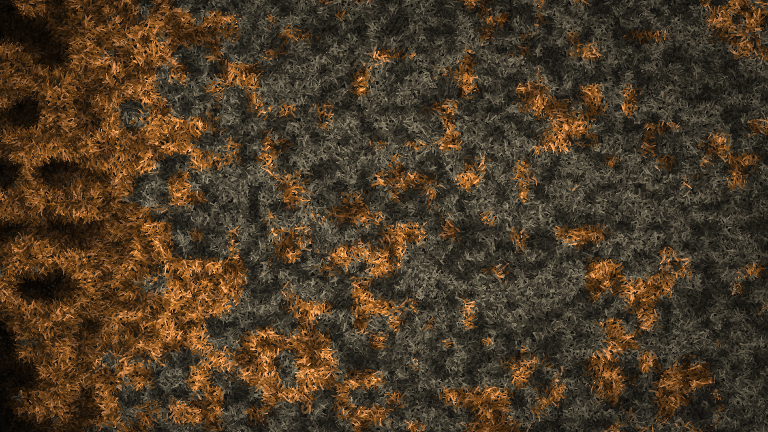
Give the GLSL for this texture, as a Shadertoy shader.

```glsl
const vec3 SOIL = vec3(0.10, 0.093, 0.075);
const vec3 GREY_DARK = vec3(0.12, 0.11, 0.09);
const vec3 GREY_MID = vec3(0.26, 0.24, 0.19);
const vec3 GREY_LIGHT = vec3(0.53, 0.49, 0.40);
const vec3 RUST_DARK = vec3(0.22, 0.14, 0.06);
const vec3 RUST_MID = vec3(0.56, 0.34, 0.12);
const vec3 RUST_LIGHT = vec3(0.98, 0.64, 0.32);

const int LAYERS = 7;            // blades stacked over each cell
const float CELL = 0.0135;       // blade spacing, in canvas heights
const float BLADE_WIDTH = 0.0016;
const float TUFT_SCALE = 15.0;   // tufts per canvas height
const float RUST_LEVEL = 0.70;   // higher leaves less rust grass
const float RUST_EDGE = 0.74;    // where the dense left bank fades out
const float RUST_JITTER = 0.2;   // how far rust and grey blades mingle
const float GREY_SPREAD = 6.0;   // angular disorder of the blades
const float RUST_SPREAD = 2.2;
const float GRIT = 0.5;
const float VIGNETTE = 0.30;

float hash(vec2 p) {
    return fract(sin(dot(p, vec2(127.1, 311.7))) * 43758.5453);
}

vec2 hash2(vec2 p) {
    return vec2(hash(p), hash(p + 37.3));
}

float noise(vec2 p) {
    vec2 i = floor(p), f = fract(p);
    f = f * f * (3.0 - 2.0 * f);
    return mix(mix(hash(i), hash(i + vec2(1, 0)), f.x),
               mix(hash(i + vec2(0, 1)), hash(i + vec2(1, 1)), f.x), f.y);
}

vec3 ramp(vec3 dark, vec3 mid, vec3 light, float t) {
    t = clamp(t, 0.0, 1.0) * 2.0;
    return t < 1.0 ? mix(dark, mid, t) : mix(mid, light, t - 1.0);
}

float blob(vec2 p, vec2 centre, float area) {
    vec2 d = p - centre;
    return exp(-dot(d, d) / area);
}

// Positive where rust grass grows: a left bank, two drifts, loose patches
float rustAmount(vec2 p, float aspect) {
    float patches = 0.36 * noise(p * 9.0 + 3.7) + 0.64 * noise(p * 24.0);
    float bank = 0.56 * smoothstep(RUST_EDGE, 0.0, p.x);
    float drifts = 0.20 * blob(p, vec2(0.50 * aspect, 0.08), 0.06)
                 + 0.12 * blob(p, vec2(0.82 * aspect, 0.25), 0.05);
    return patches + bank + drifts - RUST_LEVEL;
}

// Height in x, downhill direction in yz: blades fan out from tuft tops
vec3 tuft(vec2 p) {
    p *= TUFT_SCALE;
    float h = noise(p);
    vec2 e = vec2(0.15, 0.0);
    return vec3(h, h - noise(p + e.xy), h - noise(p + e.yx));
}

vec3 bladeColor(vec2 root, float along, float tone, float height,
                float rust, float bank) {
    float shadow = smoothstep(0.12, 0.72, noise(root * 44.0 + 9.1));
    float t = 0.66 * tone + 0.32 * shadow + 0.14 * along;
    vec3 grey = ramp(GREY_DARK, GREY_MID, GREY_LIGHT, t);
    vec3 warm = ramp(RUST_DARK, RUST_MID, RUST_LIGHT, t - 0.16 * bank);
    // Some of the warm blades are bleached towards pink
    warm += vec3(0.02, 0.03, 0.09) * step(0.8, tone);
    float gap = smoothstep(0.25, 0.58, height);
    float lit = mix(mix(0.72, 1.06, shadow), gap, 0.85 * bank);
    return mix(grey, warm, rust) * lit;
}

void mainImage(out vec4 fragColor, in vec2 fragCoord) {
    vec2 p = fragCoord / iResolution.y;
    float aspect = iResolution.x / iResolution.y;
    float pixel = 1.0 / iResolution.y;
    vec3 color = SOIL * (0.5 + noise(p * 60.0));

    // Curved blades, painted layer over layer
    for (int layer = 0; layer < LAYERS; layer++) {
        vec2 shift = vec2(0.37, 0.61) * float(layer);
        vec2 base = floor(p / CELL + shift);
        for (int k = 0; k < 9; k++) {
            vec2 id = base + vec2(k % 3 - 1, k / 3 - 1);
            vec2 seed = id + 19.0 * float(layer);
            vec2 root = (id + hash2(seed) - shift) * CELL;
            vec2 rnd = hash2(seed + 71.9);
            float reach = CELL * mix(0.4, 0.95, rnd.x);
            vec2 d = p - root;
            if (dot(d, d) > reach * reach * 1.2) continue;

            float rust = smoothstep(-0.02, 0.04, rustAmount(root, aspect)
                       + RUST_JITTER * (hash(seed + 11.7) - 0.5));
            vec3 slope = tuft(root);
            float spread = mix(GREY_SPREAD, RUST_SPREAD, rust);
            float angle = atan(slope.z, slope.y + 1e-4)
                        + spread * (hash(seed + 5.3) - 0.5);
            vec2 dir = vec2(cos(angle), sin(angle));
            vec2 q = vec2(dot(d, dir), dot(d, vec2(-dir.y, dir.x)));
            float along = q.x / reach;
            q.y += (rnd.x - 0.5) * 0.4 * reach * along * along;
            float width = BLADE_WIDTH * (1.0 - 0.45 * along);
            float cover = smoothstep(0.5 * pixel, -0.5 * pixel, abs(q.y) - width)
                        * smoothstep(1.0, 0.85, abs(along));
            float bank = smoothstep(0.36, 0.08, root.x);
            vec3 blade = bladeColor(root, along, rnd.y, slope.x, rust, bank);
            color = mix(color, blade, cover);
        }
    }

    // Fine grit and darkened borders
    color *= 1.0 + GRIT * (noise(p * 230.0) - 0.5);
    vec2 v = fragCoord / iResolution.xy - vec2(0.43, 0.48);
    color *= 1.04 - VIGNETTE * smoothstep(0.02, 0.5, dot(v, v) * 1.3);
    fragColor = vec4(color, 1.0);
}
```
